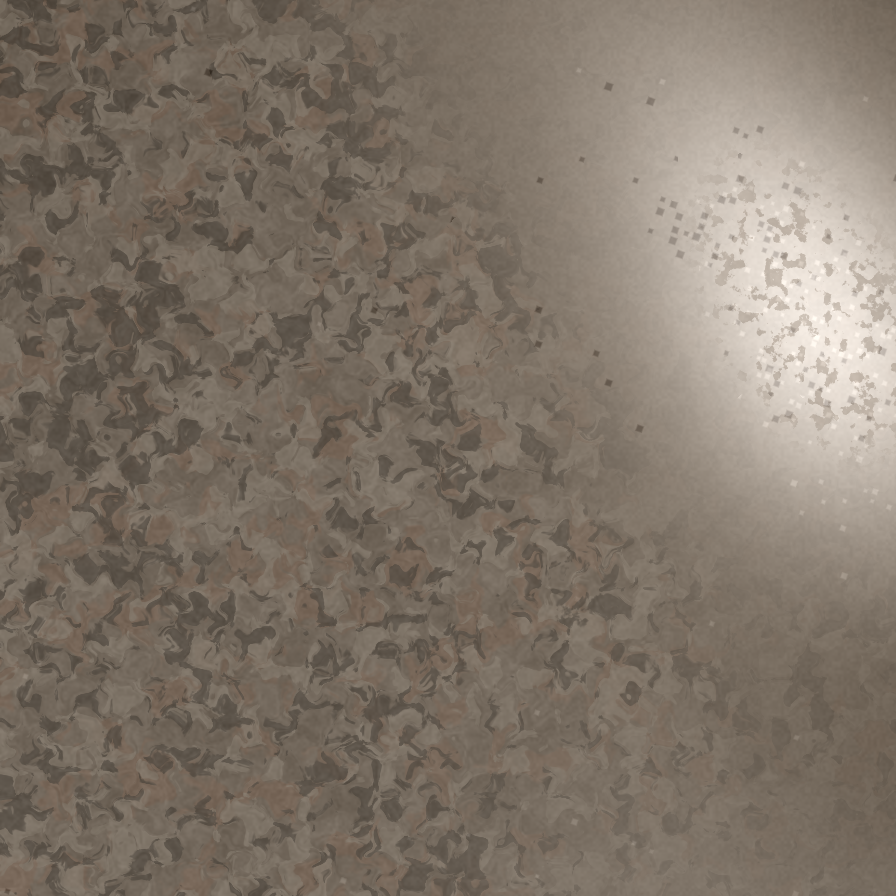
A Shadertoy shader for this texture:

```glsl
// Polished speckled granite with a soft tilted light reflection at the right.

const vec3 STONE      = vec3(0.447, 0.405, 0.358);
const vec3 DARK_FLAKE = vec3(0.325, 0.295, 0.260);
const vec3 PALE_FLAKE = vec3(0.510, 0.470, 0.420);
const vec3 PINK_FLAKE = vec3(0.480, 0.400, 0.340);
const vec3 GLOW_TINT  = vec3(0.435, 0.450, 0.470);
const vec3 HALO_TINT  = vec3(0.075, 0.067, 0.058);

const vec2  GLOW_CENTER  = vec2(0.918, 0.635);
const vec2  GLOW_AXIS    = vec2(0.500, -0.866);
const float GLOW_WIDTH   = 0.165;
const float GLOW_UPPER   = 0.320;
const float GLOW_LOWER   = 0.235;
const float FLAKE_SCALE  = 62.0;
const float SPECK_CELL   = 0.0125;
const float FINE_GRAIN   = 0.028;

float hash(vec2 p) {
    vec3 q = fract(vec3(p.xyx) * 0.1031);
    q += dot(q, q.yzx + 33.33);
    return fract((q.x + q.y) * q.z);
}

float noise(vec2 p) {
    vec2 i = floor(p), f = fract(p);
    f = f * f * (3.0 - 2.0 * f);
    return mix(mix(hash(i), hash(i + vec2(1, 0)), f.x),
               mix(hash(i + vec2(0, 1)), hash(i + vec2(1, 1)), f.x), f.y);
}

float fbm(vec2 p) {
    float sum = 0.0, gain = 0.53;
    for (int k = 0; k < 4; k++) {
        sum += gain * noise(p);
        p = mat2(0.8, 0.6, -0.6, 0.8) * p * 2.03 + 17.3;
        gain *= 0.5;
    }
    return sum;
}

float blob(vec2 p, vec2 center, float radius) {
    vec2 d = (p - center) / radius;
    return exp(-dot(d, d));
}

// Ragged mineral flakes, layered by colour
vec3 granite(vec2 p) {
    vec2 q = p * FLAKE_SCALE;
    q += 1.3 * (vec2(noise(q * 1.1 + 5.0), noise(q * 1.1 + 41.0)) - 0.5);
    vec3 color = STONE + 0.10 * (fbm(q * 0.45 + 70.0) - 0.5);
    color = mix(color, PINK_FLAKE, 0.65 * smoothstep(0.52, 0.64, fbm(q * 0.55 + 11.0)));
    color = mix(color, PALE_FLAKE, 0.75 * smoothstep(0.52, 0.60, fbm(q * 0.80 + 29.0)));
    float dark = fbm(q + 53.0) + 0.22 * (noise(q * 0.2 + 90.0) - 0.5);
    color = mix(color, DARK_FLAKE, 0.75 * smoothstep(0.56, 0.65, dark));
    return color + 0.05 * (noise(q * 3.0) - 0.5);
}

// Scattered tilted squares; density is the chance that a cell is filled
float specks(vec2 p, float cell, float density, float seed) {
    vec2 q = mat2(0.94, 0.34, -0.34, 0.94) * p / cell;
    vec2 id = floor(q) + seed;
    vec2 jitter = 0.3 * (vec2(hash(id + 3.1), hash(id + 7.7)) - 0.5);
    vec2 d = abs(fract(q) - 0.5 - jitter);
    float halfSize = mix(0.18, 0.33, hash(id + 13.0));
    float edge = 1.2 / (iResolution.y * cell);
    float square = 1.0 - smoothstep(-edge, edge, max(d.x, d.y) - halfSize);
    return square * step(hash(id), density);
}

void mainImage(out vec4 fragColor, in vec2 fragCoord) {
    vec2 uv = fragCoord / iResolution.xy;

    // Reflection in its own tilted frame
    vec2 d = uv - GLOW_CENTER;
    float along = dot(d, GLOW_AXIS);
    float across = dot(d, vec2(-GLOW_AXIS.y, GLOW_AXIS.x));
    float reach = along < 0.0 ? GLOW_UPPER : GLOW_LOWER;
    float r2 = pow(across / GLOW_WIDTH, 2.0) + pow(along / reach, 2.0);
    float glow = exp(-r2);
    float halo = exp(-0.27 * r2);
    float floorGlow = blob(uv, vec2(0.78, -0.04), 0.24);

    // Flakes fade out under the sheen
    float fadeLine = across + 0.05 * (noise(uv * 14.0) - 0.5);
    float grainy = 1.0 - smoothstep(-0.40, -0.17, fadeLine);
    grainy = max(grainy * (1.0 - 0.75 * floorGlow), 0.12);
    grainy = max(grainy, 0.40 * blob(uv, vec2(0.93, 0.21), 0.16));
    vec3 color = mix(STONE, granite(uv), grainy);

    // Broad light and shade
    color += HALO_TINT * halo + GLOW_TINT * glow + 0.055 * floorGlow;
    color -= 0.055 * blob(uv, vec2(1.0, 0.20), 0.20);
    color -= 0.060 * blob(uv, vec2(1.03, 1.03), 0.22);
    color -= 0.035 * blob(uv, vec2(0.0, 1.0), 0.40);

    // Dark squares on the glossy side
    float clump = smoothstep(0.40, 0.75, noise(uv * 19.0 + 8.0));
    float rim = blob(uv, vec2(0.74, 0.73), 0.13);
    float core = smoothstep(0.52, 0.92, glow);
    float dark = specks(uv, SPECK_CELL, 0.26 * rim * clump + 0.10 * core, 0.0);
    color -= vec3(0.14, 0.14, 0.135) * dark;

    // Fine broken flecks in the brightest part
    float fleck = smoothstep(0.54, 0.64, fbm(uv * 105.0 + 31.0));
    color -= vec3(0.15, 0.16, 0.17) * fleck * core;
    color += 0.07 * specks(uv, SPECK_CELL * 0.7, 0.16 * core, 60.0);

    // Pale squares near the edge of the reflection
    float paleZone = blob(uv, vec2(0.96, 0.44), 0.09) + 0.3 * floorGlow;
    color += 0.08 * specks(uv, SPECK_CELL * 0.8, 0.10 * paleZone, 140.0);

    // Fine surface grain
    color += FINE_GRAIN * (noise(uv * 300.0) - 0.5);
    fragColor = vec4(clamp(color, 0.0, 1.0), 1.0);
}
```
